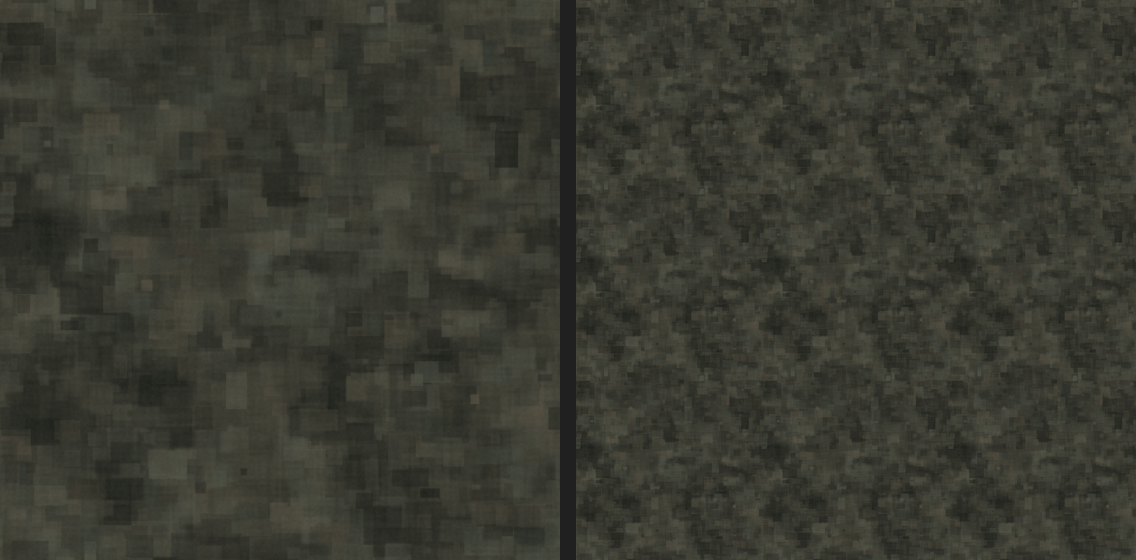
Left, the tile; right, the same tile 3 across and 3 down.
Give the GLSL for this pattern, as a WebGL 1 fragment shader.

```glsl
precision highp float;
uniform vec2 u_resolution;

const vec3 SHADOW = vec3(0.128, 0.138, 0.116);
const vec3 KHAKI = vec3(0.335, 0.330, 0.278);
const vec3 WARM_SHIFT = vec3(0.018, -0.002, -0.007);

const float FIRST_GRID = 7.0;       // cells across in the coarsest layer
const float GRID_GROWTH = 1.33;     // cell count ratio between layers
const float COVERAGE = 0.78;        // share of cells that hold a patch
const float BLOTCH_CONTRAST = 0.11;
const float PATCH_CONTRAST = 0.78;
const float SMEAR_CONTRAST = 0.20;
const float THREAD_CONTRAST = 0.09;
const float GRAIN_CONTRAST = 0.10;
const float SHARP_EDGE = 0.0013;    // edge widths in canvas units
const float SOFT_EDGE = 0.008;
const float TAU = 6.28318;

vec4 hash4(vec3 p) {
  vec4 q = fract(p.xyzx * vec4(0.1031, 0.1030, 0.0973, 0.1099));
  q += dot(q, q.wzxy + 33.33);
  return fract((q.xxyz + q.yzzw) * q.zywx);
}

// Value noise that wraps after one canvas
float wrappedNoise(vec2 uv, vec2 period, float seed) {
  vec2 p = uv * period;
  vec2 cell = floor(p);
  vec2 f = smoothstep(0.0, 1.0, p - cell);
  vec2 a = mod(cell, period);
  vec2 b = mod(cell + 1.0, period);
  float low = mix(hash4(vec3(a, seed)).x, hash4(vec3(b.x, a.y, seed)).x, f.x);
  float high = mix(hash4(vec3(a.x, b.y, seed)).x, hash4(vec3(b, seed)).x, f.x);
  return mix(low, high, f.y) - 0.5;
}

// Broad light and dark regions from layered sines
float blotch(vec2 uv) {
  vec2 a = uv * TAU;
  return sin(2.0 * a.x + a.y + 0.7 + sin(a.y * 2.0))
       + sin(a.x - 3.0 * a.y + 2.1 + sin(a.x * 3.0))
       + 0.7 * sin(4.0 * a.x + 3.0 * a.y + 4.0);
}

// Lays one grid of translucent rectangles over surface = (tone, warmth)
vec2 layPatches(vec2 surface, vec2 uv, float count, float seed) {
  vec2 p = uv * count;
  vec2 home = floor(p);
  for (int j = -1; j <= 1; j++) {
    for (int i = -1; i <= 1; i++) {
      vec2 cell = home + vec2(float(i), float(j));
      vec2 id = mod(cell, count);
      vec4 place = hash4(vec3(id, seed));
      vec4 shape = hash4(vec3(id, seed + 41.0));
      vec4 look = hash4(vec3(id, seed + 83.0));

      vec2 center = cell + mix(vec2(0.2), vec2(0.8), place.xy);
      float shortSide = mix(0.14, 0.62, shape.x);
      float longSide = min(shortSide * mix(1.0, 2.4, shape.y * shape.y), 0.95);
      vec2 halfSize = shape.z < 0.6 ? vec2(longSide, shortSide)
                                    : vec2(shortSide, longSide);

      float edge = mix(SHARP_EDGE, SOFT_EDGE, pow(shape.w, 4.0)) * count;
      vec2 inside = smoothstep(-edge, edge, halfSize - abs(p - center));
      float opacity = mix(0.2, 0.75, place.w) * step(place.z, COVERAGE);

      float tone = 0.49 + BLOTCH_CONTRAST * blotch(center / count)
                 + PATCH_CONTRAST * (look.x - 0.5);
      vec2 patchLook = vec2(clamp(tone, 0.0, 1.0), look.y * 2.0 - 1.0);
      surface = mix(surface, patchLook, inside.x * inside.y * opacity);
    }
  }
  return surface;
}

void main() {
  vec2 uv = gl_FragCoord.xy / u_resolution;

  // Patches, from coarse to fine
  vec2 surface = vec2(0.49 + BLOTCH_CONTRAST * blotch(uv), 0.0);
  for (int i = 0; i < 6; i++) {
    float layer = float(i);
    float count = floor(FIRST_GRID * pow(GRID_GROWTH, layer) + 0.5);
    surface = layPatches(surface, uv, count, 7.0 + layer * 5.0);
  }

  // Smears, woven threads and fine grain
  float smear = wrappedNoise(uv, vec2(7.0, 19.0), 151.0)
              + 0.6 * wrappedNoise(uv, vec2(23.0, 31.0), 157.0);
  float threads = wrappedNoise(uv, vec2(24.0, 190.0), 163.0)
                + wrappedNoise(uv, vec2(190.0, 24.0), 167.0);
  float grain = wrappedNoise(uv, vec2(256.0), 173.0);
  float tone = surface.x + SMEAR_CONTRAST * smear
             + THREAD_CONTRAST * threads + GRAIN_CONTRAST * grain;

  vec3 color = mix(SHADOW, KHAKI, clamp(tone, -0.1, 1.1));
  color += WARM_SHIFT * surface.y * smoothstep(0.0, 0.8, tone);
  gl_FragColor = vec4(color, 1.0);
}
```
